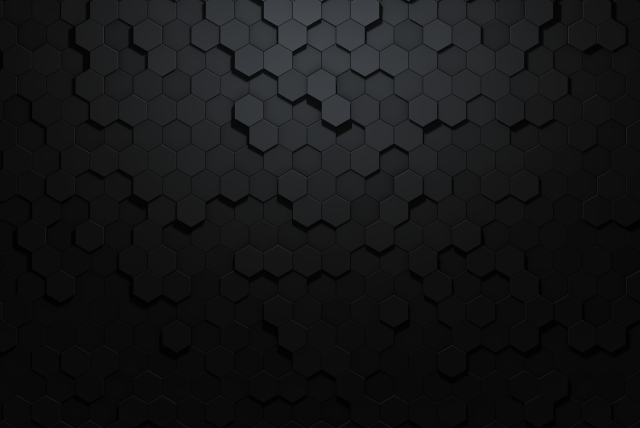
Reproduce this pattern procedurally as a Shadertoy shader.

```glsl
// Wall of dark hexagonal tiles raised to random heights under a soft overhead glow.
// Cells come from two interleaved grids; shadows march over the tile heights
// toward the light, and six edge distances give the seams, rims and occlusion.

const float PITCH = 0.0677;                  // tile width, in canvas heights
const vec2 ANCHOR = vec2(0.6836, 0.6836);    // centre of one tile
const vec2 LIGHT_POS = vec2(0.75, 1.2);
const vec2 GLOW_POS = vec2(0.75, 0.95);
const vec2 GLOW_SIZE = vec2(0.50, 0.44);
const float GLOW_LEVEL = 0.235;
const float AMBIENT = 0.036;
const vec3 NEUTRAL = vec3(1.0);
const vec3 COOL = vec3(0.95, 1.0, 1.06);
const float SHADOW_LENGTH = 0.42;            // in tile widths, for full height
const float SHADOW_SOFTNESS = 0.22;
const float SHADOW_DEPTH = 0.74;
const float OCCLUSION = 0.35;
const float SEAM = 0.013;                    // half width of the dark joint
const float RIM = 0.026;                     // width of the bright bevel
const float RIM_LEVEL = 0.095;
const int SHADOW_STEPS = 12;
const int SAMPLES = 2;                       // per axis

// Integer hash of a cell, 0 to 1
float hash(vec2 cell, uint seed) {
    uvec2 v = uvec2(ivec2(cell) + 512);
    uint n = v.x * 1597u + v.y * 51749u + seed * 7919u;
    n = n * 747796405u + 2891336453u;
    n = ((n >> ((n >> 28u) + 4u)) ^ n) * 277803737u;
    n = (n >> 22u) ^ n;
    return float(n & 65535u) / 65535.0;
}

// Centre of the pointy-top hexagon that holds q
vec2 hexCentre(vec2 q) {
    const vec2 grid = vec2(1.0, 1.7320508);
    vec2 a = grid * floor(q / grid + 0.5);
    vec2 b = grid * (floor(q / grid) + 0.5);
    return dot(q - a, q - a) < dot(q - b, q - b) ? a : b;
}

vec2 cellId(vec2 centre) {
    return floor(centre * vec2(2.0, 1.1547005) + 0.5);
}

float tileHeight(vec2 q) {
    float r = hash(cellId(hexCentre(q)), 1u);
    return r * sqrt(r);
}

// Share of a pixel of width px at x that lies between lo and hi
float band(float x, float lo, float hi, float px) {
    return clamp((min(x + 0.5 * px, hi) - max(x - 0.5 * px, lo)) / px, 0.0, 1.0);
}

float castShadow(vec2 q, vec2 toLight, float height) {
    float shadow = 0.0;
    for (int i = 1; i <= SHADOW_STEPS; i++) {
        float rise = float(i) / float(SHADOW_STEPS);
        float above = tileHeight(q + toLight * rise * SHADOW_LENGTH) - height - rise;
        shadow = max(shadow, smoothstep(0.0, SHADOW_SOFTNESS, above));
    }
    return shadow;
}

vec3 tileWall(vec2 p, float px) {
    vec2 q = (p - ANCHOR) / PITCH;
    vec2 centre = hexCentre(q);
    vec2 local = q - centre;
    vec2 id = cellId(centre);
    vec2 toLight = normalize(LIGHT_POS - p);
    float height = tileHeight(centre);

    // Edges shared with the six neighbours
    float seam = 0.0, rim = 0.0, occlusion = 0.0;
    for (int i = 0; i < 6; i++) {
        float angle = float(i) * 1.0471976;
        vec2 normal = vec2(cos(angle), sin(angle));
        float edge = 0.5 - dot(local, normal);
        float step_ = tileHeight(centre + normal) - height;
        float facing = smoothstep(0.15, 0.95, dot(normal, toLight));
        float raised = smoothstep(0.25, -0.35, step_);
        seam = max(seam, band(edge, -SEAM, SEAM, px));
        rim = max(rim, band(edge, SEAM, SEAM + RIM, px) * facing * raised);
        occlusion = max(occlusion, max(step_, 0.0) * exp(-edge / 0.13));
    }

    // Overall glow, then the tone of each face
    vec2 offset = (p - GLOW_POS) / GLOW_SIZE;
    float glow = exp(-dot(offset, offset));
    float tone = AMBIENT + GLOW_LEVEL * glow;
    tone *= 0.90 + 0.14 * height + 0.08 * (hash(id, 2u) - 0.5);
    tone *= 1.0 - 0.12 * dot(local, toLight);

    float lit = 1.0 - SHADOW_DEPTH * castShadow(q, toLight, height);
    tone *= lit * (1.0 - OCCLUSION * occlusion);
    tone *= 1.0 - 0.55 * seam;
    float glint = mix(0.25, 1.0, hash(id, 3u));
    tone += RIM_LEVEL * rim * glint * lit * lit * (1.0 - 0.3 * glow);
    return tone * mix(NEUTRAL, COOL, smoothstep(0.0, 0.7, glow));
}

void mainImage(out vec4 fragColor, in vec2 fragCoord) {
    float px = 1.0 / (iResolution.y * PITCH * float(SAMPLES));
    vec3 sum = vec3(0.0);
    for (int j = 0; j < SAMPLES; j++) {
        for (int i = 0; i < SAMPLES; i++) {
            vec2 jitter = (vec2(i, j) + 0.5) / float(SAMPLES) - 0.5;
            sum += tileWall((fragCoord + jitter) / iResolution.y, px);
        }
    }
    fragColor = vec4(sum / float(SAMPLES * SAMPLES), 1.0);
}
```
